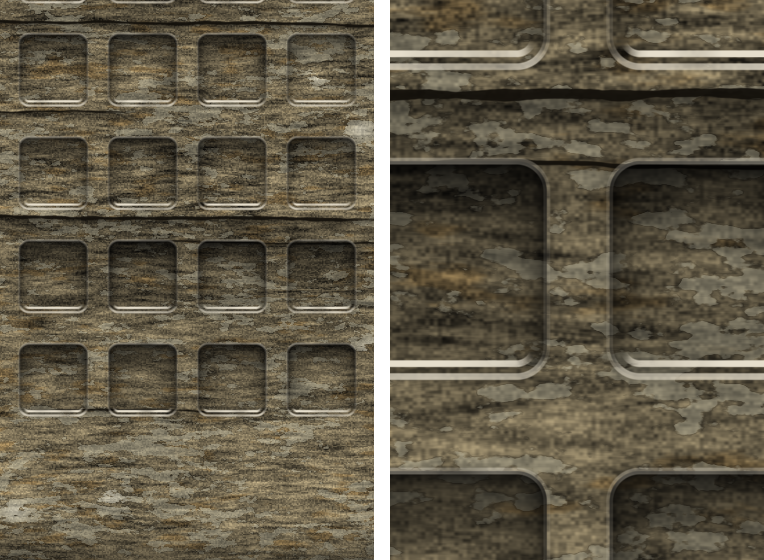
Left, the full canvas; right, a detail of the centre.
A Shadertoy shader for this pattern:

```glsl
const vec2 FIRST_SLOT = vec2(0.1426, 0.4824);  // centre of the lower left slot
const vec2 PITCH = vec2(0.2390, 0.2762);
const vec2 LAST_SLOT = vec2(3.0, 4.0);         // the top row is cut by the edge
const vec2 HALF_SIZE = vec2(0.0915, 0.0960);
const float CORNER = 0.027;
const float RIM_WIDTH = 0.0030;
const float LIP_DEPTH = 0.0115;

const vec3 WOOD = vec3(0.455, 0.412, 0.318);
const vec3 PAINT = vec3(0.575, 0.555, 0.475);
const vec3 CHIP = vec3(0.690, 0.670, 0.600);
const vec3 STAIN = vec3(0.430, 0.330, 0.180);
const vec3 CRACK = vec3(0.070, 0.058, 0.038);
const vec3 GLINT = vec3(0.900, 0.870, 0.800);

// Height, half width, start and end of each crack
const vec4 CRACKS[5] = vec4[5](
    vec4(1.439, 0.0055, -0.2, 1.2), vec4(1.200, 0.0030, -0.2, 0.45),
    vec4(0.917, 0.0060, -0.2, 1.1), vec4(0.855, 0.0024, 0.30, 1.2),
    vec4(0.403, 0.0022, 0.02, 0.75));

// Centre and radius of the larger paint chips
const vec3 CHIPS[5] = vec3[5](
    vec3(0.965, 1.150, 0.035), vec3(0.990, 0.565, 0.035),
    vec3(0.300, 0.165, 0.040), vec3(0.040, 0.130, 0.035),
    vec3(0.850, 1.290, 0.022));

float hash(vec2 p) {
    vec3 q = fract(p.xyx * 0.1031);
    q += dot(q, q.yzx + 33.33);
    return fract((q.x + q.y) * q.z);
}

float noise(vec2 p) {
    vec2 i = floor(p), f = fract(p);
    f = f * f * (3.0 - 2.0 * f);
    return mix(mix(hash(i), hash(i + vec2(1, 0)), f.x),
               mix(hash(i + vec2(0, 1)), hash(i + vec2(1, 1)), f.x), f.y);
}

float fbm(vec2 p) {
    float sum = 0.0, gain = 0.533;
    for (int i = 0; i < 4; i++) {
        sum += gain * noise(p);
        p = p * 2.03 + 17.3;
        gain *= 0.5;
    }
    return sum;
}

float stroke(float d, float halfWidth, float aa) {
    return 1.0 - smoothstep(halfWidth - aa, halfWidth + aa, abs(d));
}

vec3 weatheredWood(vec2 p, float aa) {
    float lower = 1.0 - smoothstep(0.34, 0.42, p.y);
    float upper = smoothstep(0.91, 0.93, p.y);

    // Grain, bent around a knot
    vec2 knot = (p - vec2(0.85, 0.71)) / vec2(0.12, 0.06);
    vec2 w = p + vec2(0.0, 0.03 * (fbm(p * vec2(4, 8)) - 0.5));
    w.y += 0.025 * exp(-dot(knot, knot)) * sign(knot.y) * smoothstep(0.0, 0.4, abs(knot.y));
    float grain = fbm(w * vec2(18, 125));
    float grit = noise(p * vec2(270, 310));
    float tone = 0.97 + 0.55 * (fbm(p * vec2(2.5, 4)) - 0.5);
    tone += 1.05 * (grain - 0.5) + 0.5 * (grit - 0.5);
    tone -= 0.24 * smoothstep(0.52, 0.72, fbm(w * vec2(9, 58) + 31.0));
    tone *= 0.90 + 0.13 * upper + 0.12 * lower - 0.18 * smoothstep(1.42, 1.45, p.y);
    vec3 col = WOOD * tone;

    float stain = smoothstep(0.56, 0.76, fbm(w * vec2(13, 48) + 63.0));
    col = mix(col, STAIN * tone, 0.5 * stain);

    // Small paint flakes in loose clusters, with ragged edges
    float boost = 0.0;
    for (int i = 0; i < 5; i++) {
        vec2 q = (p - CHIPS[i].xy) / (CHIPS[i].z * vec2(1.2, 0.8));
        boost += exp(-dot(q, q));
    }
    float flake = fbm(w * vec2(21, 62) + 7.0) + 0.45 * (fbm(p * vec2(70, 110)) - 0.5);
    flake += 0.55 * (fbm(p * vec2(5, 9) + 41.0) - 0.5) + 0.035 * lower + 0.22 * boost;
    float paint = smoothstep(0.62, 0.69, flake);
    col *= 1.0 - 0.14 * (smoothstep(0.56, 0.62, flake) - paint);
    vec3 coat = mix(PAINT, CHIP, min(boost, 1.0)) * (0.60 + 0.40 * tone);
    col = mix(col, coat, paint * mix(0.68, 0.92, min(boost, 1.0)));

    // Cracks, each with a soft shadow below
    for (int i = 0; i < 5; i++) {
        vec4 k = CRACKS[i];
        float lane = k.x * 40.0;
        float rise = 0.014 * (fbm(vec2(p.x * 7.0, lane)) - 0.5) - 0.008 * p.x;
        float d = p.y - k.x - rise;
        float ends = smoothstep(k.z, k.z + 0.1, p.x) * (1.0 - smoothstep(k.w - 0.2, k.w, p.x));
        float halfWidth = k.y * ends * (0.2 + 1.0 * fbm(vec2(p.x * 30.0, lane + 9.0)));
        float reach = k.y * 4.0;
        col *= 1.0 - 0.45 * ends * exp(-abs(d) / reach) * (1.0 - smoothstep(-aa, k.y, d));
        col = mix(col, CRACK, 0.92 * ends * stroke(d, halfWidth, aa));
    }
    return col * mix(0.64, 1.0, smoothstep(-0.02, 0.11, p.y));
}

vec3 pressSlot(vec3 col, vec2 p, float aa) {
    vec2 id = clamp(round((p - FIRST_SLOT) / PITCH), vec2(0), LAST_SLOT);
    vec2 c = p - FIRST_SLOT - id * PITCH;
    vec2 k = abs(c) - HALF_SIZE + CORNER;
    float d = length(max(k, 0.0)) + min(max(k.x, k.y), 0.0) - CORNER;
    float slope = normalize(max(k, 0.0) + 1e-5).y * sign(c.y);
    float down = smoothstep(0.25, 0.95, -slope);
    float up = smoothstep(0.25, 0.95, slope);
    float inside = 1.0 - smoothstep(-aa, aa, d);

    // Recess: dark walls, shaded top and a lighter middle; lower rows are darker
    float wall = exp(min(d, 0.0) / 0.013) * (1.0 - 0.55 * down);
    float shade = 0.85 + 0.10 * (hash(id + 5.0) - 0.5) + 0.08 * step(1.5, id.y);
    shade -= 0.42 * wall + 0.32 * smoothstep(-0.03, 0.09, c.y);
    shade += 0.20 * exp(-dot(c, c) / 0.0030);
    col *= mix(1.03 - 0.16 * exp(-max(d, 0.0) / 0.007), shade, inside);

    // Rim all round, and a second glint on the lower lip
    float worn = 0.75 + 0.5 * noise(vec2(p.x * 28.0, id.y * 7.0));
    float rim = stroke(d, RIM_WIDTH, aa) * (0.15 + 0.55 * down + 0.20 * up);
    float span = 1.0 - smoothstep(0.062, 0.088, abs(c.x));
    float lip = stroke(d + LIP_DEPTH, RIM_WIDTH, aa) * down * span;
    return mix(col, GLINT, clamp(worn * (rim + 0.95 * lip), 0.0, 1.0));
}

void mainImage(out vec4 fragColor, in vec2 fragCoord) {
    vec2 p = fragCoord / iResolution.x;
    float aa = 1.0 / iResolution.x;
    vec3 col = pressSlot(weatheredWood(p, aa), p, aa);
    fragColor = vec4(clamp(col, 0.0, 1.0), 1.0);
}
```
